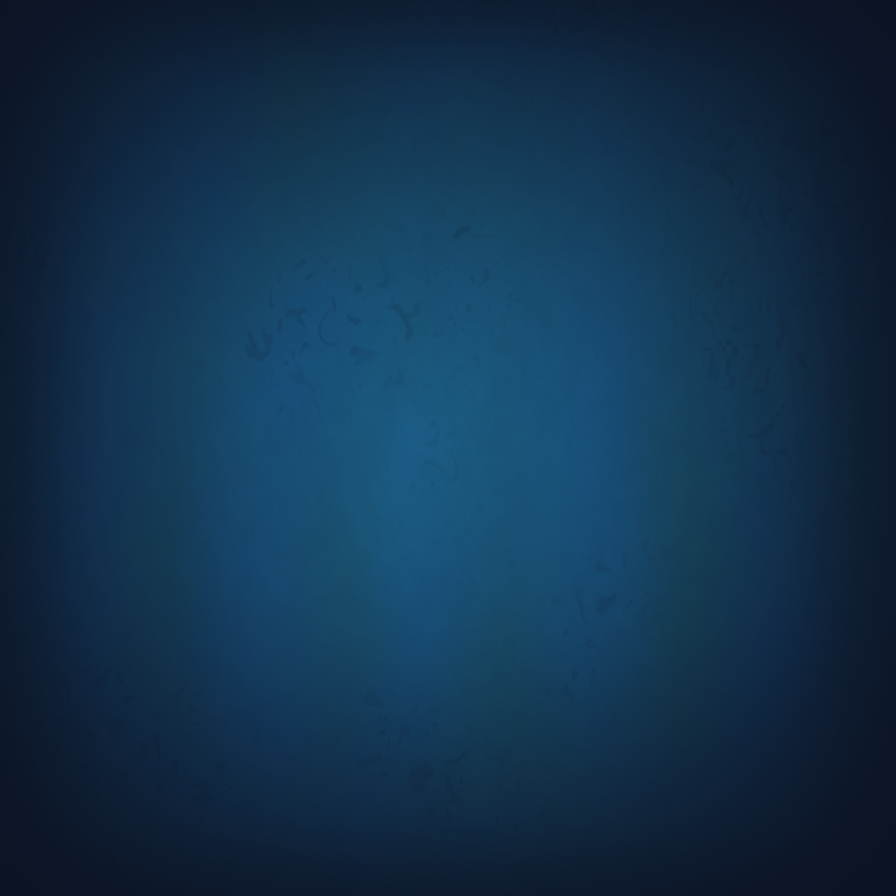
Give the GLSL for this background, as a WebGL 2 fragment shader.

```glsl
#version 300 es
precision highp float;
// Draws a deep blue painted studio backdrop with a soft central glow and dark rim.

#define DEEP vec3(0.047, 0.076, 0.145)
#define GLOW vec3(0.102, 0.335, 0.485)
#define TINT vec3(-0.003, -0.006, 0.020)
#define CENTER vec2(0.485, 0.515)
#define GLOW_RADIUS 0.70
#define ROUNDNESS 2.25
#define FOLD_PERIOD 0.195
#define FOLD_STRENGTH 0.035
#define MOTTLE_STRENGTH 0.14
#define DAB_STRENGTH 0.07
#define FLECK_STRENGTH 0.13

uniform vec2 u_resolution;
out vec4 fragColor;

float hash(vec2 p) {
    vec3 q = fract(vec3(p.xyx) * 0.1031);
    q += dot(q, q.yzx + 33.33);
    return fract((q.x + q.y) * q.z);
}

// Smooth value noise in 0..1
float noise(vec2 p) {
    vec2 cell = floor(p);
    vec2 f = fract(p);
    f = f * f * (3.0 - 2.0 * f);
    float low = mix(hash(cell), hash(cell + vec2(1, 0)), f.x);
    float high = mix(hash(cell + vec2(0, 1)), hash(cell + vec2(1, 1)), f.x);
    return mix(low, high, f.y);
}

float fbm(vec2 p) {
    float sum = 0.0;
    float weight = 0.5;
    for (int i = 0; i < 4; i++) {
        sum += weight * noise(p);
        p = mat2(1.6, 1.2, -1.2, 1.6) * p + 7.3;
        weight *= 0.5;
    }
    return sum / 0.9375;
}

// Rounded central light, falling faster near the canvas rim
float glowLevel(vec2 uv) {
    vec2 d = pow(abs(uv - CENTER), vec2(ROUNDNESS));
    float radius = pow(d.x + d.y, 1.0 / ROUNDNESS);
    float light = 1.0 - smoothstep(0.0, GLOW_RADIUS, radius);
    vec2 border = min(uv, 1.0 - uv);
    vec2 rim = smoothstep(vec2(-0.06), vec2(0.14, 0.10), border);
    return light * mix(0.45, 1.04, rim.x * rim.y);
}

// Soft vertical folds, strongest in the lower half
float folds(vec2 uv) {
    float sway = 0.02 * (noise(uv * vec2(3.0, 4.0)) - 0.5);
    float wave = cos(6.28319 * (uv.x - 0.28 + sway) / FOLD_PERIOD);
    float reach = smoothstep(0.08, 0.30, uv.y) * (1.0 - smoothstep(0.42, 0.68, uv.y));
    return wave * reach;
}

void main() {
    vec2 uv = gl_FragCoord.xy / u_resolution;

    // Broad cloudy paint, stretched downward
    float mottle = fbm(uv * vec2(7.0, 3.5) + 4.7) - 0.5;
    float hue = fbm(uv * vec2(9.0, 5.0) + 21.0) - 0.5;

    // Small ragged brush dabs
    vec2 warp = vec2(noise(uv * 38.0), noise(uv * 38.0 + 50.0)) - 0.5;
    vec2 paint = uv + 0.025 * warp;
    float dabs = fbm(paint * vec2(64.0, 42.0)) - 0.5;
    float grain = noise(uv * vec2(260.0, 190.0)) - 0.5;

    // Sparse dark flecks gathered into loose patches
    float patches = smoothstep(0.50, 0.72, fbm(uv * 6.0 + 11.0));
    float flecks = patches * smoothstep(0.70, 0.86, noise(paint * vec2(125.0, 85.0)));

    float light = glowLevel(uv);
    float level = light * (1.0 + MOTTLE_STRENGTH * mottle + FOLD_STRENGTH * folds(uv));
    level *= 1.0 + DAB_STRENGTH * dabs + 0.025 * grain - FLECK_STRENGTH * flecks;

    // Drift between teal and pure blue
    vec3 color = mix(DEEP, GLOW, level);
    color += TINT * (2.2 * hue + 0.5 * folds(uv)) * smoothstep(0.0, 0.5, light);
    color += (hash(gl_FragCoord.xy) - 0.5) / 255.0;
    fragColor = vec4(color, 1.0);
}
```
